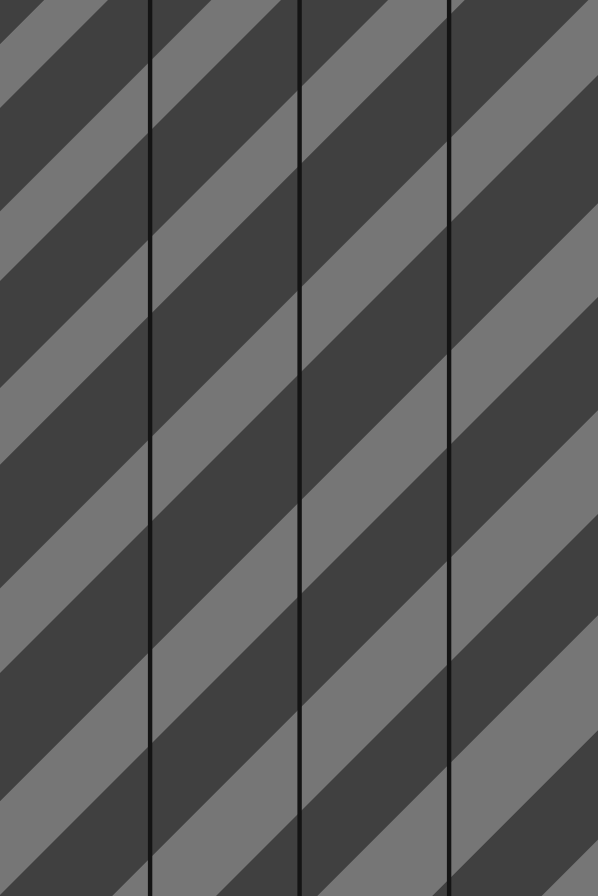
Reproduce this pattern procedurally as a Shadertoy shader.

```glsl
const vec3 DARK_GREY = vec3(0.25);
const vec3 LIGHT_GREY = vec3(0.463);
const vec3 SEAM_BLACK = vec3(0.08);

const int STRIPE_COUNT = 8;
const float PANEL_COUNT = 4.0;
const float SEAM_WIDTH = 0.0074;
const float SEAM_SHIFT = 0.001;

// Uneven stripe spacing, measured along the top edge in canvas widths
const float STRIPE_START[STRIPE_COUNT] = float[](
    0.074, 0.3535, 0.649, 0.984, 1.340, 1.686, 2.029, 2.404);

// Stripes broaden steadily toward the lower right
float stripeWidth(float index) {
    return 0.1065 + 0.0090 * index + 0.00088 * index * index;
}

// Coverage of a band from its signed distance
float coverage(float signedDistance, float pixel) {
    return clamp(0.5 - signedDistance / pixel, 0.0, 1.0);
}

float bandDistance(float position, float center, float width) {
    return abs(position - center) - 0.5 * width;
}

// Diagonal stripes at 45 degrees
float stripeMask(vec2 p, float pixel) {
    float diagonal = p.x + p.y;
    float mask = 0.0;
    for (int i = 0; i < STRIPE_COUNT; i++) {
        float width = stripeWidth(float(i));
        float center = STRIPE_START[i] + 0.5 * width;
        float d = bandDistance(diagonal, center, width) * inversesqrt(2.0);
        mask = max(mask, coverage(d, pixel));
    }
    return mask;
}

// Vertical seams between panels, none on the outer borders
float seamMask(float x, float pixel) {
    float seam = clamp(round(x * PANEL_COUNT), 1.0, PANEL_COUNT - 1.0);
    float center = seam / PANEL_COUNT + SEAM_SHIFT;
    return coverage(bandDistance(x, center, SEAM_WIDTH), pixel);
}

void mainImage(out vec4 fragColor, in vec2 fragCoord) {
    // Canvas widths, measured from the upper left
    float pixel = 1.0 / iResolution.x;
    vec2 p = vec2(fragCoord.x, iResolution.y - fragCoord.y) * pixel;

    vec3 color = mix(DARK_GREY, LIGHT_GREY, stripeMask(p, pixel));
    color = mix(color, SEAM_BLACK, seamMask(p.x, pixel));
    fragColor = vec4(color, 1.0);
}
```
